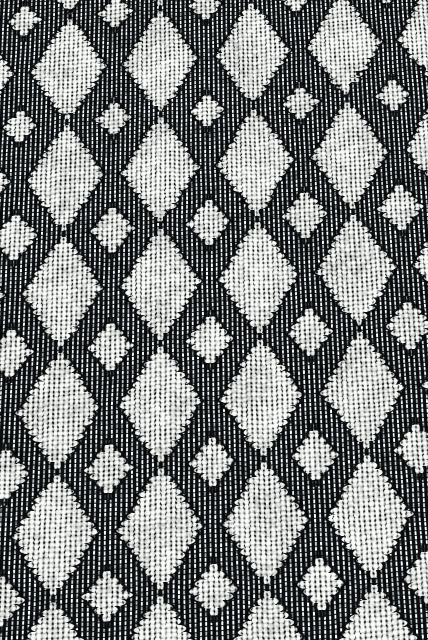
Write a WebGL 1 fragment shader that draws this pattern.

```glsl
precision highp float;
// Handwoven cloth: pale stepped diamonds on black, small ones set between large.
// A gently fanned grid places the repeats; toothed bands cut their outlines and
// a finer thread grid draws dashes on the ground and pits in the pale weave.

uniform vec2 u_resolution;

#define BIG_HALF vec2(0.362, 0.478)
#define SMALL_HALF vec2(0.182, 0.225)
#define TEETH 18.0
#define KNOB 0.046
#define THREADS vec2(20.0, 27.0)
#define INK vec3(0.026, 0.032, 0.035)
#define PALE vec3(0.98, 0.99, 0.98)
#define WEAR 0.22
#define SAMPLES 2

float hash(vec2 p) {
  return fract(sin(dot(p, vec2(127.1, 311.7))) * 43758.5453);
}

float noise(vec2 p) {
  vec2 i = floor(p), f = fract(p);
  f = f * f * (3.0 - 2.0 * f);
  return mix(mix(hash(i), hash(i + vec2(1.0, 0.0)), f.x),
             mix(hash(i + vec2(0.0, 1.0)), hash(i + vec2(1.0)), f.x), f.y);
}

// Cloth coordinates: one unit per repeat, rows tilted and widening downwards.
vec2 clothGrid(vec2 p) {
  float x = p.x - 0.375;
  float y = p.y + (0.09 - 0.025 * p.y) * x - 0.1426;
  float first = 0.248, growth = 0.00625;
  float row = (sqrt(max(first * first + 4.0 * growth * y, 0.0)) - first) / (2.0 * growth);
  return vec2(x / (0.211 + 0.028 * p.y), row);
}

// Horizontal distance to a diamond built of knobbed bands, negative inside.
float steppedDiamond(vec2 q, vec2 halfSize, float taper, vec2 id) {
  float band = floor(q.y * TEETH + 0.5);
  float f = 2.0 * (q.y * TEETH - band);
  float rise = 1.0 - abs(band) / (TEETH * halfSize.y);
  float width = halfSize.x * sign(rise) * pow(abs(rise) + 0.0001, taper);
  float jitter = 0.65 + 0.7 * hash(id * 7.3 + vec2(band, sign(q.x)));
  float knob = KNOB * jitter * (1.0 - f * f) * smoothstep(0.0, 0.1, width);
  return abs(q.x) - width - knob;
}

// Both diamond lattices, with frayed edges on some of the upper repeats.
float motif(vec2 g) {
  vec2 bigId = floor(g + 0.5);
  vec2 smallId = floor(g) + 0.5;
  float size = mix(0.76, 1.0, smoothstep(0.4, 1.5, smallId.y));
  size *= 0.97 + 0.08 * hash(smallId);
  float big = steppedDiamond(g - bigId, BIG_HALF, 1.0, bigId);
  float small = steppedDiamond(g - smallId, SMALL_HALF * size, 1.25, smallId);
  float worn = hash(bigId + 3.7) * smoothstep(3.0, 0.0, bigId.y);
  worn *= smoothstep(0.1, 0.4, g.y - bigId.y);
  big += WEAR * worn * max(noise(g * THREADS * 0.8) - 0.4, 0.0);
  return min(big, small);
}

vec3 cloth(vec2 p) {
  vec2 g = clothGrid(p);
  vec2 wobble = vec2(noise(g * 4.0), noise(g * 4.0 + 19.0)) - 0.5;
  float d = motif(g + 0.010 * wobble);

  // Thread cell, with each column slipped a little lengthwise.
  vec2 t = g * THREADS + vec2(0.15, 0.5) * wobble;
  t.y += 0.35 * hash(vec2(floor(t.x), 4.0));
  vec2 cell = floor(t);
  vec2 a = abs(fract(t) - 0.5);
  float tone = hash(cell);
  float grain = noise(t * 2.3 + 5.0) - 0.5;

  // Ground: thin pale dashes, hidden beside the motif by dark knots.
  float dash = (1.0 - smoothstep(0.06, 0.27, a.x)) * (1.0 - smoothstep(0.27, 0.5, a.y));
  dash *= (0.7 + 0.5 * tone + 0.5 * grain) * smoothstep(0.012, 0.06, d);
  vec3 ground = INK * (0.6 + 1.6 * noise(t * 1.3)) + vec3(0.94, 0.97, 0.98) * dash;

  // Motif: plump pale yarn with uneven grey pits between threads.
  float groove = smoothstep(0.18, 0.46, a.x);
  float pit = groove * (0.32 + 0.68 * smoothstep(0.1, 0.38, a.y));
  float shade = 1.06 - (0.30 + 0.75 * tone) * pit;
  shade -= 0.13 * smoothstep(0.25, 0.5, a.y) - 0.26 * grain;
  shade -= 0.12 * noise(g * 5.0 + 8.0);
  vec3 yarn = PALE * clamp(shade, 0.0, 1.0);

  return mix(yarn, ground, smoothstep(-0.006, 0.006, d));
}

void main() {
  // Average a small grid of samples for smooth edges.
  vec3 sum = vec3(0.0);
  for (int j = 0; j < SAMPLES; j++) {
    for (int i = 0; i < SAMPLES; i++) {
      vec2 offset = (vec2(float(i), float(j)) + 0.5) / float(SAMPLES) - 0.5;
      vec2 pixel = gl_FragCoord.xy + offset;
      sum += cloth(vec2(pixel.x, u_resolution.y - pixel.y) / u_resolution.x);
    }
  }
  gl_FragColor = vec4(sum / float(SAMPLES * SAMPLES), 1.0);
}
```
